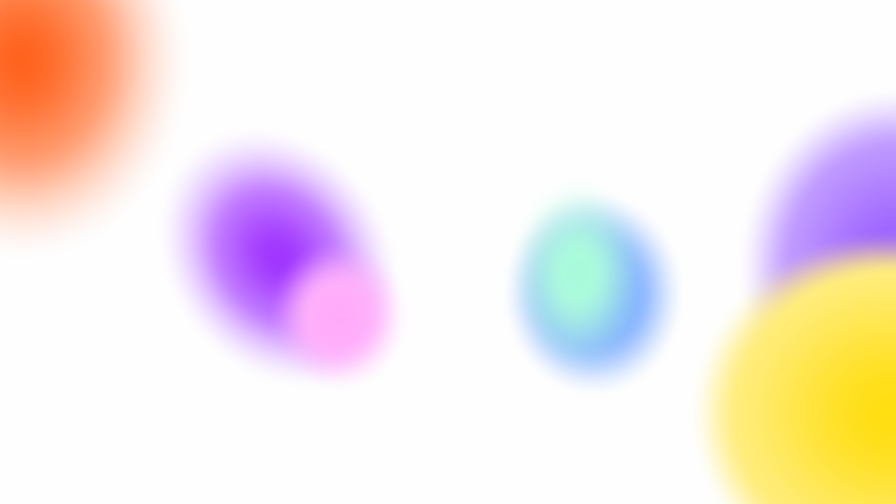
A WebGL 1 fragment shader for this background:

```glsl
precision highp float;

uniform vec2 u_resolution;

#define BACKDROP vec3(0.997)
#define ORANGE vec3(1.0, 0.39, 0.12)
#define PURPLE vec3(0.63, 0.21, 1.0)
#define PINK vec3(1.0, 0.67, 0.98)
#define BLUE vec3(0.46, 0.66, 1.0)
#define MINT vec3(0.66, 0.98, 0.86)
#define VIOLET vec3(0.60, 0.36, 1.0)
#define YELLOW vec3(1.0, 0.87, 0.07)
#define PURPLE_TILT -0.96

// Normalised distance from the centre of a tilted ellipse; 1.0 on its outline
float ellipseDistance(vec2 p, vec2 radii, float tilt) {
  float c = cos(tilt);
  float s = sin(tilt);
  vec2 local = vec2(c * p.x + s * p.y, c * p.y - s * p.x);
  return length(local / radii);
}

// Blurred ellipse: the tint pales by "fade" towards the rim, and the
// outline dissolves over a band of "blur" on either side
vec3 addGlow(vec3 base, float dist, vec3 tint, float fade, float blur) {
  vec3 glow = mix(tint, vec3(1.0), fade * smoothstep(0.0, 1.1, dist));
  float coverage = 1.0 - smoothstep(1.0 - blur, 1.0 + blur, dist);
  return mix(base, glow, coverage);
}

void main() {
  // Canvas height is one unit
  vec2 p = gl_FragCoord.xy / u_resolution.y;
  vec3 color = BACKDROP;

  // Corner glow
  float orange = ellipseDistance(p - vec2(0.042, 0.880), vec2(0.25, 0.295), 0.0);
  color = addGlow(color, orange, ORANGE, 0.55, 0.38);

  // Tilted purple glow with a pink spot
  float purple = ellipseDistance(p - vec2(0.553, 0.489), vec2(0.205, 0.165), PURPLE_TILT);
  float pink = ellipseDistance(p - vec2(0.671, 0.374), vec2(0.097, 0.105), 0.0);
  color = addGlow(color, purple, PURPLE, 0.52, 0.38);
  color = addGlow(color, pink, PINK, 0.1, 0.5);

  // Blue glow with a mint heart
  float blue = ellipseDistance(p - vec2(1.178, 0.417), vec2(0.135, 0.152), 0.0);
  float mint = ellipseDistance(p - vec2(1.146, 0.455), vec2(0.085, 0.12), 0.0);
  color = addGlow(color, blue, BLUE, 0.2, 0.38);
  color = addGlow(color, mint, MINT, 0.1, 0.7);

  // Large overlapping glows at the right edge
  float violet = ellipseDistance(p - vec2(1.782, 0.468), vec2(0.266, 0.30), 0.0);
  float yellow = ellipseDistance(p - vec2(1.771, 0.178), vec2(0.356, 0.322), 0.0);
  color = addGlow(color, violet, VIOLET, 0.45, 0.22);
  color = addGlow(color, yellow, YELLOW, 0.5, 0.15);

  gl_FragColor = vec4(color, 1.0);
}
```
